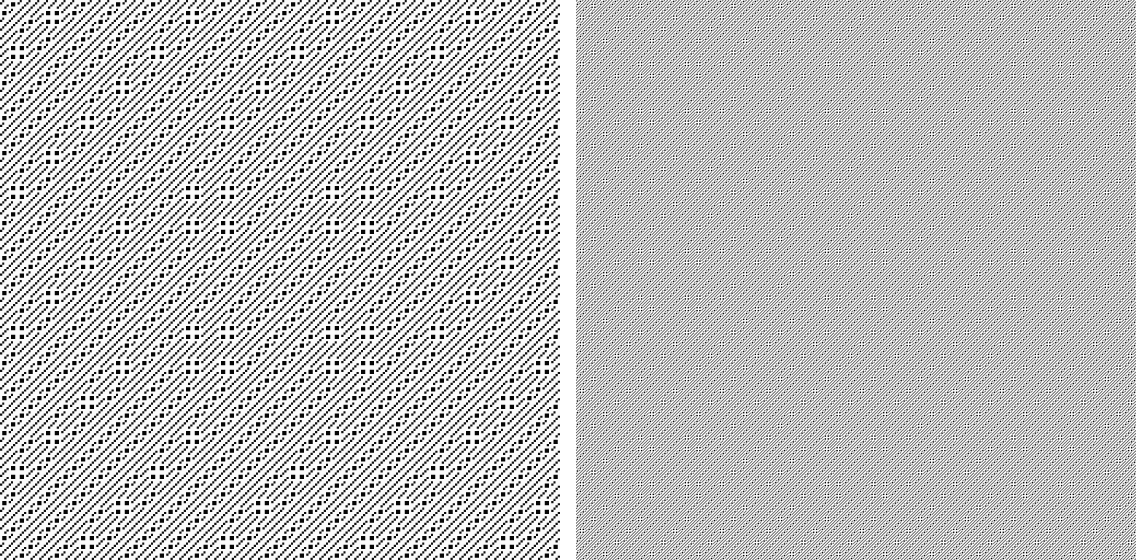
Left, the tile; right, the same tile 3 across and 3 down.
Reproduce this pattern procedurally as a Shadertoy shader.

```glsl
// A self-similar black and white weave of dotted diagonals and small squares.
// Four nested levels of 4 x 4 blocks each hold one of two motifs: a filled
// centre or a wrapped diagonal. Each cell of a motif picks the motif inside it.

const int LEVELS = 4;
const float BRANCH = 4.0;    // cells per block side
const int SAMPLES = 4;       // antialiasing samples per pixel side

const vec3 PAPER = vec3(0.98);
const vec3 DIAGONAL_INK = vec3(0.05);
const vec3 SQUARE_INK = vec3(0.02);

// The middle 2 x 2 cells of a block.
bool inCentre(vec2 cell) {
    return all(lessThan(abs(cell - 1.5), vec2(1.0)));
}

// A rising diagonal that continues across neighbouring blocks.
bool onDiagonal(vec2 cell) {
    return abs(mod(cell.x - cell.y, BRANCH) - 2.0) < 0.5;
}

// Descends from the whole canvas to a single cell and returns its colour.
vec3 weave(vec2 uv) {
    vec2 p = fract(uv);
    bool squareMotif = true;
    bool filled = true;
    for (int level = 0; level < LEVELS; level++) {
        squareMotif = filled;
        p *= BRANCH;
        vec2 cell = floor(p);
        filled = squareMotif ? inCentre(cell) : onDiagonal(cell);
        p -= cell;
    }
    vec3 ink = squareMotif ? SQUARE_INK : DIAGONAL_INK;
    return filled ? ink : PAPER;
}

void mainImage(out vec4 fragColor, in vec2 fragCoord) {
    // Average a grid of samples over the pixel to smooth the edges.
    vec2 corner = fragCoord - 0.5;
    vec3 sum = vec3(0.0);
    for (int j = 0; j < SAMPLES; j++) {
        for (int i = 0; i < SAMPLES; i++) {
            vec2 offset = (vec2(i, j) + 0.5) / float(SAMPLES);
            sum += weave((corner + offset) / iResolution.xy);
        }
    }
    fragColor = vec4(sum / float(SAMPLES * SAMPLES), 1.0);
}
```
